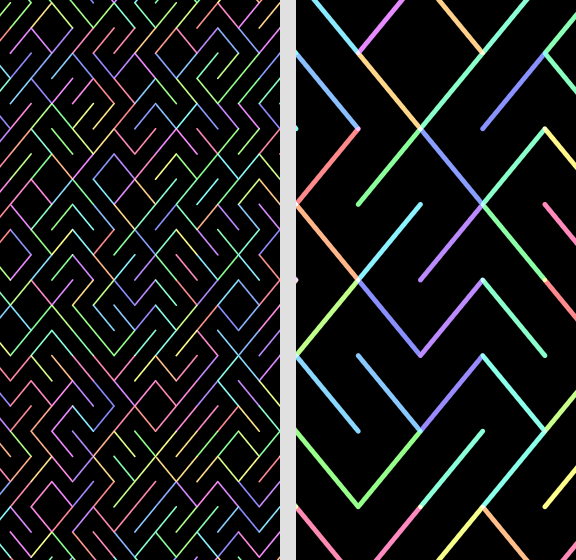
Left, the full canvas; right, a detail of the centre.
A Shadertoy shader for this pattern:

```glsl
// Diagonal maze: every grid cell holds one of its two diagonals, chosen by a hash.
// Strokes are round-capped segments on black; each cell takes a flat pastel hue
// from gradient noise plus a little jitter, so neighbours drift through the rainbow.

const vec2  CELL_SIZE = vec2(1.0 / 27.0, 0.045);  // in canvas heights
const vec2  GRID_SHIFT = vec2(0.5, 0.0);          // in cells
const float HALF_WIDTH = 0.00143;                 // in canvas heights
const float SATURATION = 0.46;
const float TAU = 6.2831853;

float hash(vec2 p, float seed) {
    vec3 q = fract(vec3(p.xyx + seed) * vec3(0.1031, 0.1030, 0.0973));
    q += dot(q, q.yzx + 33.33);
    return fract((q.x + q.y) * q.z);
}

// Dot product of a lattice point's random unit gradient with an offset
float gradientDot(vec2 lattice, vec2 offset) {
    float angle = TAU * hash(lattice, 17.3);
    return dot(vec2(cos(angle), sin(angle)), offset);
}

float gradientNoise(vec2 p) {
    vec2 i = floor(p), f = p - i;
    vec2 u = f * f * f * (f * (f * 6.0 - 15.0) + 10.0);
    vec2 e = vec2(1.0, 0.0);
    float low  = mix(gradientDot(i, f), gradientDot(i + e, f - e), u.x);
    float high = mix(gradientDot(i + e.yx, f - e.yx), gradientDot(i + 1.0, f - 1.0), u.x);
    return mix(low, high, u.y);
}

float segmentDistance(vec2 p, vec2 a, vec2 b) {
    vec2 ap = p - a, ab = b - a;
    return length(ap - ab * clamp(dot(ap, ab) / dot(ab, ab), 0.0, 1.0));
}

vec3 pastel(float hue, float saturation) {
    vec3 ramp = abs(mod(hue * 6.0 + vec3(0.0, 4.0, 2.0), 6.0) - 3.0) - 1.0;
    return mix(vec3(1.0), clamp(ramp, 0.0, 1.0), saturation);
}

vec3 cellColor(vec2 id) {
    float drift = gradientNoise(id * 0.23 + 3.7);
    float jitter = hash(id, 71.9) - 0.5;
    return pastel(0.97 + 1.5 * drift + 0.2 * jitter, SATURATION);
}

// Distance to the diagonal of one cell; p is relative to the cell's lower left corner
float diagonalDistance(vec2 p, vec2 id, vec2 size) {
    bool rising = hash(id, 5.1) < 0.5;
    vec2 a = rising ? vec2(0.0) : vec2(0.0, size.y);
    vec2 b = rising ? size : vec2(size.x, 0.0);
    return segmentDistance(p, a, b);
}

void mainImage(out vec4 fragColor, in vec2 fragCoord) {
    float pixel = 1.0 / iResolution.y;
    vec2 grid = (fragCoord * pixel - vec2(0.0, 0.5)) / CELL_SIZE + GRID_SHIFT;
    vec2 home = floor(grid);

    // Visit the neighbours too, so caps and joints cross cell borders cleanly
    vec3 color = vec3(0.0);
    for (int y = -1; y <= 1; y++) {
        for (int x = -1; x <= 1; x++) {
            vec2 cell = home + vec2(x, y);
            vec2 id = cell + 40.0;  // keeps hash inputs positive
            float d = diagonalDistance((grid - cell) * CELL_SIZE, id, CELL_SIZE);
            float coverage = clamp(0.5 + (HALF_WIDTH - d) / pixel, 0.0, 1.0);
            color = max(color, cellColor(id) * coverage);
        }
    }
    fragColor = vec4(color, 1.0);
}
```
